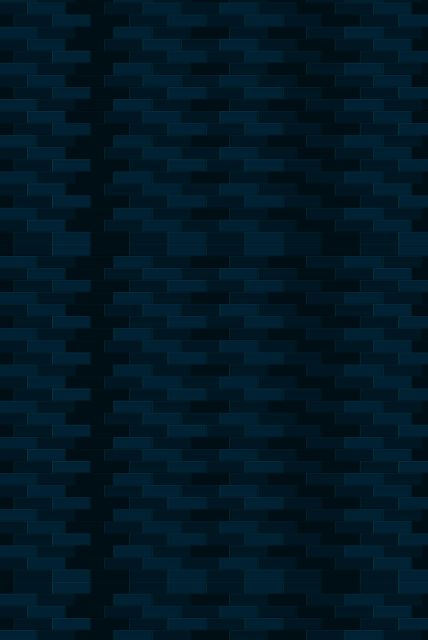
Reproduce this pattern procedurally as a Shadertoy shader.

```glsl
// Dark teal brick wall: staggered flat bricks in three tones with thin bevelled edges.

// Tone of each brick along a nine-brick cycle: 0 dark, 1 middle, 2 light
const int TONES_STEP[9] = int[9](2, 1, 0, 2, 1, 0, 1, 0, 1);
const int TONES_WAVE[9] = int[9](1, 2, 0, 1, 2, 1, 2, 1, 0);

float hash(vec2 p) {
    vec3 q = fract(vec3(p.xyx) * 0.1031);
    q += dot(q, q.yzx + 33.33);
    return fract((q.x + q.y) * q.z);
}

vec3 toneColor(int tone) {
    if (tone == 0) return vec3(0.0, 0.058, 0.086);
    if (tone == 1) return vec3(0.0, 0.090, 0.137);
    return vec3(0.0, 0.130, 0.198);
}

// uv spans the canvas from 0 to 1, with y pointing down
vec3 brickWall(vec2 uv) {
    vec2 grid = vec2(11.12, 53.04);
    vec2 cell = uv * grid - vec2(0.0, 0.207);
    float row = floor(cell.y);

    // Three courses alternate; the 28-row cycle restarts and doubles one course
    int course = int(mod(row - 20.0, 28.0)) % 3;
    cell.x -= course == 0 ? 0.35 : course == 1 ? -0.05 : -0.30;
    float column = floor(cell.x);
    int slot = int(mod(column, 9.0));
    int tone = course == 1 ? TONES_STEP[slot] : TONES_WAVE[slot];

    // Distances to the brick sides, in canvas widths
    vec2 size = vec2(1.0, 1.5) / grid;
    vec2 fromTopLeft = fract(cell) * size;
    vec2 fromBottomRight = size - fromTopLeft;

    // Slight unevenness between bricks and along their faces
    float wear = hash(vec2(column, row) + 60.0);
    vec3 color = toneColor(tone) * (0.98 + 0.04 * wear);
    color *= 1.0 + 0.03 * (fract(cell.y) - 0.5);

    // Shaded lower and right edges, lit upper and left edges
    float shade = step(min(fromBottomRight.x, fromBottomRight.y), 0.0018);
    color *= 1.0 - 0.22 * shade;
    float glow = (0.35 + 0.3 * float(tone)) * (0.75 + 0.5 * wear);
    float top = step(fromTopLeft.y, 0.0018);
    float left = step(fromTopLeft.x, 0.0018);
    color += glow * max(top * vec3(0.012, 0.055, 0.050),
                        left * vec3(0.020, 0.085, 0.055));
    return color;
}

void mainImage(out vec4 fragColor, in vec2 fragCoord) {
    // Average a 4 by 4 grid of samples for smooth edges
    vec3 sum = vec3(0.0);
    for (int i = 0; i < 16; i++) {
        vec2 offset = (vec2(i % 4, i / 4) + 0.5) / 4.0 - 0.5;
        vec2 uv = (fragCoord + offset) / iResolution.xy;
        sum += brickWall(vec2(uv.x, 1.0 - uv.y));
    }
    fragColor = vec4(sum / 16.0, 1.0);
}
```
